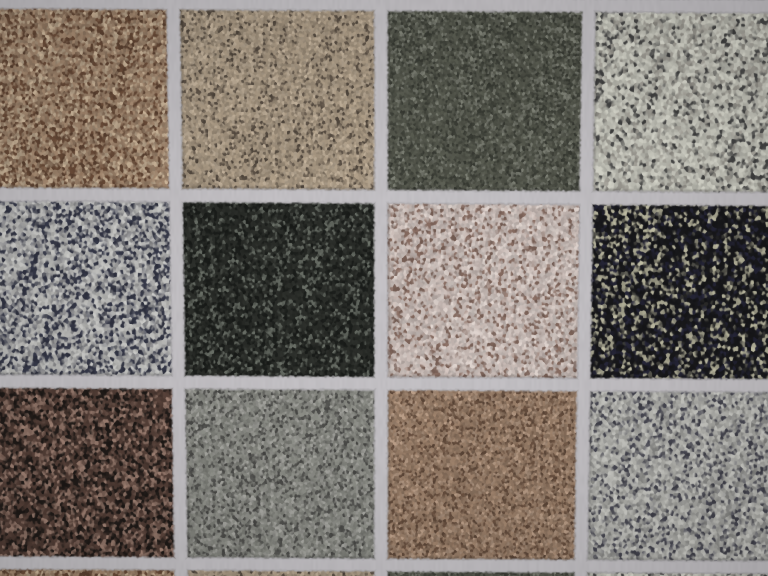
Reproduce this texture procedurally as a WebGL 1 fragment shader.

```glsl
precision highp float;
uniform vec2 u_resolution;

// Speckled stone: granule colours, shares of dark and light, granule size
struct Stone { vec3 ground, dark, light; float darkShare, lightShare, grain; };

const Stone TAN = Stone(vec3(0.60, 0.50, 0.41), vec3(0.38, 0.27, 0.20), vec3(0.74, 0.66, 0.56), 0.28, 0.26, 0.0046);
const Stone BEIGE = Stone(vec3(0.63, 0.57, 0.49), vec3(0.33, 0.29, 0.25), vec3(0.70, 0.64, 0.56), 0.16, 0.25, 0.0044);
const Stone MOSS = Stone(vec3(0.32, 0.33, 0.29), vec3(0.23, 0.24, 0.21), vec3(0.45, 0.46, 0.42), 0.26, 0.20, 0.0042);
const Stone CREAM = Stone(vec3(0.77, 0.77, 0.73), vec3(0.26, 0.26, 0.26), vec3(0.60, 0.59, 0.56), 0.17, 0.20, 0.0054);
const Stone NAVY_FLECK = Stone(vec3(0.74, 0.74, 0.73), vec3(0.19, 0.20, 0.26), vec3(0.55, 0.55, 0.56), 0.31, 0.18, 0.0052);
const Stone FOREST = Stone(vec3(0.16, 0.17, 0.155), vec3(0.10, 0.11, 0.10), vec3(0.38, 0.40, 0.37), 0.30, 0.21, 0.0046);
const Stone BLUSH = Stone(vec3(0.75, 0.70, 0.68), vec3(0.49, 0.39, 0.35), vec3(0.80, 0.76, 0.74), 0.21, 0.28, 0.0048);
const Stone BLACK = Stone(vec3(0.09, 0.09, 0.10), vec3(0.14, 0.14, 0.21), vec3(0.70, 0.69, 0.60), 0.16, 0.25, 0.0054);
const Stone UMBER = Stone(vec3(0.32, 0.24, 0.21), vec3(0.12, 0.10, 0.09), vec3(0.58, 0.47, 0.42), 0.30, 0.25, 0.0050);
const Stone ASH = Stone(vec3(0.51, 0.515, 0.49), vec3(0.30, 0.30, 0.29), vec3(0.60, 0.60, 0.58), 0.20, 0.25, 0.0044);
const Stone CLAY = Stone(vec3(0.57, 0.47, 0.39), vec3(0.38, 0.29, 0.23), vec3(0.67, 0.57, 0.49), 0.22, 0.22, 0.0042);
const Stone SILVER = Stone(vec3(0.72, 0.72, 0.70), vec3(0.26, 0.26, 0.30), vec3(0.56, 0.56, 0.55), 0.21, 0.20, 0.0052);

const vec3 GROUT = vec3(0.765, 0.755, 0.77);
const float GROUT_HALF = 0.0122;
const float EDGE_WOBBLE = 0.0025;
const float EDGE_SOFT = 0.0014;
const float AXIS_X = 0.6615;          // the upright joint that stays vertical
const float PITCH_X_BOTTOM = 0.347;
const float PITCH_X_TOP = 0.361;
const float FIRST_JOINT_Y = 0.019;
const float PITCH_Y = 0.3247;
const float ROW_BEND = 0.015;
const float ROW_TILT = 0.006;
const vec2 GRANULE_STRETCH = vec2(1.06, 0.94);
const float GRANULE_SHARPNESS = 5.0;
const float TONE_BLUR = 0.09;
const float CLUMPING = 0.18;
const float VIGNETTE = 0.28;

float hash(vec2 p) {
  return fract(sin(dot(p, vec2(127.1, 311.7))) * 43758.5453);
}

float noise(vec2 p) {
  vec2 i = floor(p), f = fract(p);
  f = f * f * (3.0 - 2.0 * f);
  return mix(mix(hash(i), hash(i + vec2(1.0, 0.0)), f.x),
             mix(hash(i + vec2(0.0, 1.0)), hash(i + 1.0), f.x), f.y);
}

Stone pickStone(float a, Stone s0, Stone s1, Stone s2, Stone s3) {
  if (a < 0.5) return s0;
  if (a < 1.5) return s1;
  if (a < 2.5) return s2;
  return s3;
}

Stone stoneAt(float column, float row) {
  if (row > 1.5) return pickStone(column, TAN, BEIGE, MOSS, CREAM);
  if (row > 0.5) return pickStone(column, NAVY_FLECK, FOREST, BLUSH, BLACK);
  return pickStone(column, UMBER, ASH, CLAY, SILVER);
}

// Jittered granules, blended softly where they meet
vec3 granules(vec2 p, Stone stone) {
  vec2 q = p * GRANULE_STRETCH / stone.grain;
  vec3 total = vec3(0.0);
  float weights = 0.0;
  for (int j = -1; j <= 1; j++) {
    for (int i = -1; i <= 1; i++) {
      vec2 cell = floor(q) + vec2(float(i), float(j));
      vec2 offset = q - cell - vec2(hash(cell), hash(cell + 17.3));
      float pick = hash(cell + 41.7) + CLUMPING * (noise(cell * 0.3) - 0.5);
      float dark = 1.0 - smoothstep(-TONE_BLUR, TONE_BLUR, pick - stone.darkShare);
      float light = smoothstep(-TONE_BLUR, TONE_BLUR, pick - 1.0 + stone.lightShare);
      vec3 color = mix(mix(stone.ground, stone.dark, dark), stone.light, light);
      color *= 0.88 + 0.24 * hash(cell + 73.9);
      float weight = exp(-GRANULE_SHARPNESS * dot(offset, offset));
      total += color * weight;
      weights += weight;
    }
  }
  return total / weights;
}

void main() {
  vec2 p = gl_FragCoord.xy / u_resolution.y;
  float pixel = 0.7 / u_resolution.y;

  // Slightly converging grid
  float pitchX = mix(PITCH_X_BOTTOM, PITCH_X_TOP, p.y);
  float rows = (p.y + ROW_TILT * (p.x - AXIS_X) - FIRST_JOINT_Y) / PITCH_Y;
  rows += ROW_BEND * rows * (3.0 - rows);
  vec2 grid = vec2((p.x - AXIS_X) / pitchX + 2.0, rows);
  vec2 tile = floor(grid), local = fract(grid);
  vec2 pitch = vec2(pitchX, PITCH_Y);

  // Distance inside the finely ragged tile edge
  vec2 border = (0.5 - abs(local - 0.5)) * pitch - GROUT_HALF;
  float inside = min(border.x, border.y) + EDGE_WOBBLE * (noise(p * 230.0) - 0.5);
  float cover = smoothstep(-EDGE_SOFT - pixel, EDGE_SOFT + pixel, inside);

  // Tile face with a shaded left and lower rim
  vec3 face = granules(p, stoneAt(tile.x, mod(tile.y, 3.0)));
  vec2 rim = local * pitch - GROUT_HALF;
  face *= 1.0 - 0.15 * (1.0 - smoothstep(0.0, 0.006, min(rim.x, rim.y)));

  // Grout with faint streaks and a contact shadow
  vec3 grout = GROUT * (0.98 + 0.03 * noise(p * vec2(240.0, 60.0)));
  grout *= 1.0 - 0.10 * smoothstep(-0.005, 0.0, inside);

  vec2 center = gl_FragCoord.xy / u_resolution - 0.5;
  gl_FragColor = vec4(mix(grout, face, cover) * (1.0 - VIGNETTE * dot(center, center)), 1.0);
}
```
